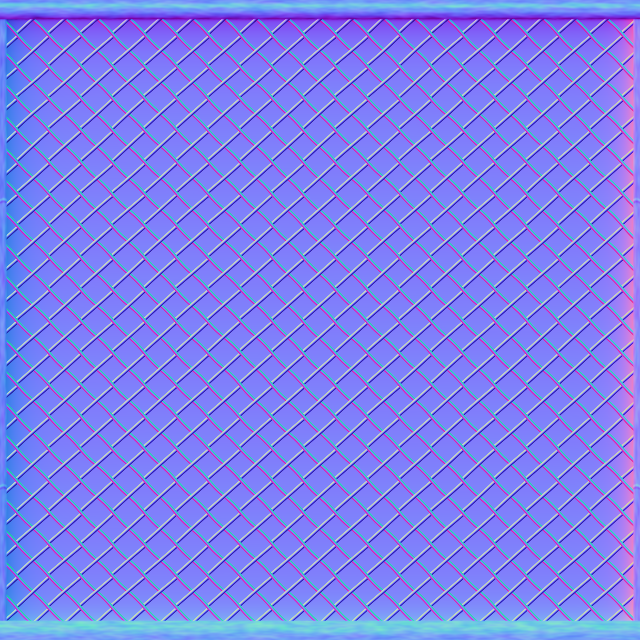
Write a Shadertoy shader that draws this texture map.

```glsl
// Tangent-space normal map of a woven chain-link fence panel in a worn metal frame.
#define CELLS 20.1                  // diamonds across and down
#define NODE vec2(0.375, 0.6475)    // position of one wire crossing
#define WIRE_RADIUS 0.0026
#define WIRE_TILT 0.97
#define KINK 0.12                   // sideways jump where wires hook
#define WAVE 0.022                  // bow of the falling wires
#define POST 0.0105                 // width of the side posts
#define RAIL 0.030                  // height of the top and bottom rails
#define WEAR 0.24                   // dents on the frame
#define CELL_TILT 0.12              // slope inside each diamond

vec2 hashGradient(vec2 p) {
    float h = fract(sin(dot(p, vec2(127.1, 311.7))) * 43758.5);
    return vec2(cos(6.2832 * h), sin(6.2832 * h));
}

float gradientNoise(vec2 p) {
    vec2 i = floor(p), f = fract(p);
    vec2 e = vec2(1, 0);
    vec2 k = f * f * f * (f * (f * 6.0 - 15.0) + 10.0);
    float a = dot(hashGradient(i), f);
    float b = dot(hashGradient(i + e.xy), f - e.xy);
    float c = dot(hashGradient(i + e.yx), f - e.yx);
    float d = dot(hashGradient(i + e.xx), f - e.xx);
    return mix(mix(a, b, k.x), mix(c, d, k.x), k.y);
}

float bump(float x, float center, float width) {
    float t = (x - center) / width;
    return exp(-t * t);
}

// xy: tilt of a round wire, z: its coverage
vec3 wire(float offset, vec2 facing, float pixel) {
    float d = offset * 0.7071 / CELLS;
    float cover = 1.0 - smoothstep(WIRE_RADIUS - 0.4 * pixel, WIRE_RADIUS + 0.4 * pixel, abs(d));
    float slope = clamp(d / (0.45 * WIRE_RADIUS + 0.15 * pixel), -1.0, 1.0);
    return vec3(facing * slope * WIRE_TILT, cover);
}

// Soft slope that the frame casts onto the panel
vec2 panelTilt(vec2 p) {
    vec2 tilt = vec2(0);
    tilt.x -= 0.58 * exp(-max(p.x - POST, 0.0) / 0.026);
    tilt.x += 0.88 * exp(-max(1.0 - POST - p.x, 0.0) / 0.018);
    tilt.y -= 0.48 * exp(-max(1.0 - RAIL - p.y, 0.0) / 0.030);
    tilt.y += 0.32 * exp(-max(p.y - RAIL, 0.0) / 0.020);
    return tilt;
}

vec2 meshTilt(vec2 p, vec2 base, float pixel) {
    vec2 q = (p - NODE) * CELLS;
    q += 0.04 * vec2(gradientNoise(p * 9.0), gradientNoise(p * 9.0 + 31.0));
    float u = q.x + q.y, v = q.y - q.x;

    // Rising wires jump where they pass under, falling wires bow
    float row = floor(v + 0.5), column = floor(u + 0.5);
    float f = fract((u - row) * 0.5);
    float saw = (f - 0.5) * smoothstep(0.0, 0.025, min(f, 1.0 - f));
    float bow = WAVE * sin(3.14159 * (v - column));
    vec3 rising = wire(v - row + KINK * saw, vec2(0.64, 0.76), pixel);
    vec3 falling = wire(u - column - bow, vec2(-0.71, 0.70), pixel);

    // Gentle slope inside each diamond
    float climb = (fract(u) + fract(v)) * 0.5 - 0.5;
    vec2 tilt = base + CELL_TILT * vec2(0.35, -1.0) * climb;

    // Over and under alternate like a weave
    bool fallingOnTop = mod(row + column, 2.0) < 0.5;
    vec3 lower = fallingOnTop ? rising : falling;
    vec3 upper = fallingOnTop ? falling : rising;
    tilt = mix(tilt, lower.xy + 0.3 * base, lower.z);
    return mix(tilt, upper.xy + 0.3 * base, upper.z);
}

vec2 frameDents(vec2 p) {
    vec2 stretched = p.y > RAIL && p.y < 1.0 - RAIL ? p * vec2(110, 26) : p * vec2(26, 110);
    vec2 dents = vec2(gradientNoise(stretched), gradientNoise(stretched + 57.0));
    float scratch = gradientNoise(stretched * 2.3 + 11.0);
    return WEAR * (dents + vec2(0.3, 0.8) * scratch);
}

vec2 postTilt(vec2 p) {
    float side = p.x < 0.5 ? -1.0 : 1.0;
    float t = min(p.x, 1.0 - p.x) / POST;
    vec2 tilt = vec2(side * mix(0.14, 0.48, smoothstep(0.5, 1.0, t)), 0.04);
    for (int i = 0; i < 2; i++) {   // weld seams
        float y = 0.238 + 0.447 * float(i) + 0.002 * sin(t * 3.0);
        tilt.y += 0.35 * (bump(p.y, y + 0.002, 0.002) - bump(p.y, y - 0.002, 0.002));
    }
    return tilt + frameDents(p);
}

vec2 railTilt(vec2 p) {
    float t = min(p.y, 1.0 - p.y) / RAIL;
    float top = 0.12 + 0.45 * bump(t, 0.3, 0.14) - 0.85 * smoothstep(0.5, 1.0, t);
    float bottom = 0.22 + 0.40 * smoothstep(0.1, 0.65, t);
    return vec2(-0.10, p.y > 0.5 ? top : bottom) + frameDents(p);
}

void mainImage(out vec4 fragColor, in vec2 fragCoord) {
    vec2 p = fragCoord / iResolution.xy;
    float pixel = 1.0 / min(iResolution.x, iResolution.y);

    vec2 tilt = meshTilt(p, panelTilt(p), pixel);
    float toSide = min(p.x, 1.0 - p.x), toEnd = min(p.y, 1.0 - p.y);
    tilt = mix(postTilt(p), tilt, smoothstep(-pixel, pixel, toSide - POST));
    tilt = mix(railTilt(p), tilt, smoothstep(-pixel, pixel, toEnd - RAIL));

    // Dark crease under the top rail
    tilt.y -= 0.25 * bump(p.y, 1.0 - RAIL, 0.0025);

    // Keep the normal on the unit hemisphere
    tilt *= min(1.0, 0.96 / max(length(tilt), 0.001));
    float up = sqrt(1.0 - dot(tilt, tilt));
    fragColor = vec4(0.5 + 0.5 * vec3(tilt, up * 0.97), 1.0);
}
```
